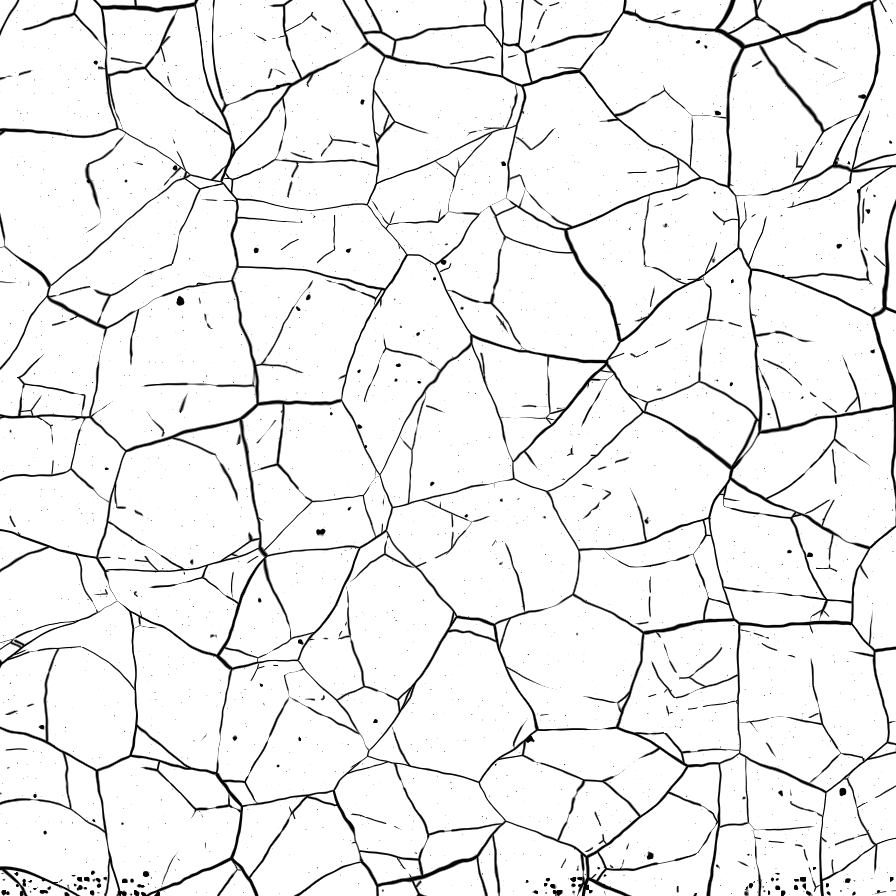
A Shadertoy shader for this texture:

```glsl
// Dry cracked ground: black branching fissures, broken hairlines and specks on white.

const vec3 GROUND = vec3(1.0);
const vec3 INK = vec3(0.02);

struct Crack {
    float dist;  // distance to the nearest cell border
    vec2 cell;   // identity of the enclosing cell
    float edge;  // random value shared by both sides of that border
};

vec2 hash2(vec2 p) {
    vec3 q = fract(vec3(p.xyx) * vec3(0.1031, 0.1030, 0.0973));
    q += dot(q, q.yzx + 33.33);
    return fract((q.xx + q.yz) * q.zy);
}

float noise(vec2 p) {
    vec2 i = floor(p), f = fract(p);
    f = f * f * (3.0 - 2.0 * f);
    float low = mix(hash2(i).x, hash2(i + vec2(1, 0)).x, f.x);
    float high = mix(hash2(i + vec2(0, 1)).x, hash2(i + vec2(1, 1)).x, f.x);
    return mix(low, high, f.y);
}

vec2 warp(vec2 p, float scale, float amount) {
    vec2 q = p * scale;
    return p + amount * (vec2(noise(q + 11.3), noise(q + 57.8)) - 0.5);
}

vec2 seedPoint(vec2 cell, float jitter) {
    return 0.5 + jitter * (hash2(cell + 100.0) - 0.5);
}

// Voronoi borders with true border distance
Crack cracks(vec2 p, float scale, float jitter) {
    p *= scale;
    vec2 base = floor(p), f = fract(p);
    vec2 nearest = vec2(0.0), toNearest = vec2(0.0);
    float best = 100.0;
    for (int y = -1; y <= 1; y++)
    for (int x = -1; x <= 1; x++) {
        vec2 g = vec2(x, y);
        vec2 r = g + seedPoint(base + g, jitter) - f;
        float d = dot(r, r);
        if (d < best) { best = d; nearest = g; toNearest = r; }
    }
    float dist = 100.0;
    vec2 neighbour = nearest;
    for (int y = -2; y <= 2; y++)
    for (int x = -2; x <= 2; x++) {
        vec2 g = nearest + vec2(x, y);
        vec2 r = g + seedPoint(base + g, jitter) - f;
        vec2 across = r - toNearest;
        if (dot(across, across) > 0.0001) {
            float d = dot(0.5 * (toNearest + r), normalize(across));
            if (d < dist) { dist = d; neighbour = g; }
        }
    }
    vec2 pair = 2.0 * base + nearest + neighbour;
    return Crack(dist / scale, base + nearest, hash2(pair + 300.0).x);
}

// Coverage of a stroke; visible = 0 removes it, values between taper it
float stroke(float dist, float halfWidth, float visible, float soft) {
    float w = mix(-soft, halfWidth, visible);
    return clamp((w - dist) / soft + 0.5, 0.0, 1.0);
}

// Irregular dots scattered on a grid
float specks(vec2 p, float scale, float chance, float radius, float soft) {
    vec2 cell = floor(p * scale);
    vec2 pick = hash2(cell + 700.0);
    vec2 centre = (cell + 0.2 + 0.6 * hash2(cell + 900.0)) / scale;
    float ragged = 0.004 * (noise(p * 260.0) - 0.5);
    float size = radius * mix(0.4, 1.0, pick.y * pick.y);
    return stroke(length(p - centre) + ragged, size, step(pick.x, chance), soft);
}

void mainImage(out vec4 fragColor, in vec2 fragCoord) {
    vec2 uv = fragCoord / iResolution.y;
    float soft = 1.25 / iResolution.y;

    // Curved paths with a rough, chipped outline
    vec2 p = warp(warp(uv, 5.0, 0.060), 13.0, 0.022);
    p = warp(warp(p, 36.0, 0.0045), 110.0, 0.0016);

    // Cracks are bolder towards the rim
    vec2 fromCentre = abs(uv - vec2(0.5 * iResolution.x / iResolution.y, 0.5));
    float rim = smoothstep(0.36, 0.5, max(fromCentre.x, fromCentre.y));
    float weight = mix(0.65, 1.25, noise(uv * 12.0 + 40.0)) + 0.25 * rim;

    // Main fissures enclose the large plates
    Crack plate = cracks(p, 7.3, 0.9);
    float plateWidth = 0.00128 * weight * mix(0.7, 1.25, plate.edge);
    float whole = smoothstep(0.1, 0.2, noise(uv * 18.0 + 20.0));
    float ink = stroke(plate.dist, plateWidth, mix(0.6, 1.0, whole), soft);

    // Each plate splits on its own, so its cracks end at the plate border
    vec2 shift = floor(40.0 * hash2(plate.cell + 20.0)) + 0.37;
    Crack piece = cracks(p + shift, 8.6, 0.8);
    float kept = step(0.14, piece.edge) * smoothstep(0.2, 0.32, noise(uv * 14.0 + 70.0));
    float chipped = mix(0.65, 1.0, smoothstep(0.15, 0.35, noise(uv * 80.0 + 30.0)));
    ink = max(ink, stroke(piece.dist, 0.00100 * weight, kept * chipped, soft));

    // Broken hairlines inside the pieces
    vec2 shift2 = floor(40.0 * hash2(piece.cell + 50.0)) + 0.61;
    Crack hair = cracks(p + shift2, 10.5, 0.85);
    float faded = step(0.35, hair.edge) * smoothstep(0.46, 0.58, noise(uv * 15.0 + 130.0));
    float dashed = smoothstep(0.25, 0.45, noise(uv * 110.0 + 210.0));
    ink = max(ink, stroke(hair.dist, 0.0008, faded * dashed, soft));

    // Lone pits, fine dust in patches, and crumbs along the lower rim
    ink = max(ink, specks(uv, 13.0, 0.15, 0.0045, soft));
    float dust = smoothstep(0.5, 0.8, noise(uv * 7.0 + 160.0));
    ink = max(ink, specks(uv + 3.0, 53.0, 0.10 * dust, 0.0024, soft));
    float crumbs = smoothstep(0.04, 0.0, uv.y) * smoothstep(0.6, 0.8, noise(uv * 8.0 + 90.0));
    ink = max(ink, specks(uv + 5.0, 140.0, 0.6 * crumbs, 0.0034, soft));

    fragColor = vec4(mix(GROUND, INK, ink), 1.0);
}
```
